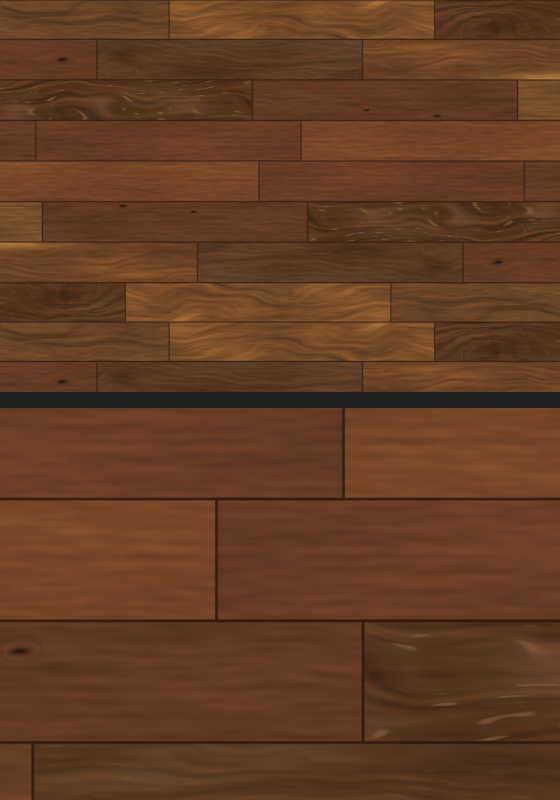
Top: the whole. Bottom: its middle third, enlarged.
Reproduce this texture procedurally as a WebGL 2 fragment shader.

```glsl
#version 300 es
precision highp float;
// Brown hardwood floor: long boards in staggered rows, with dark hairline joints.
// Four rows of boards are laid out, then turned by 180 degrees for the next four.
// Grain is stretched gradient noise, bent into rings by noise and around knots.

uniform vec2 u_resolution;
out vec4 fragColor;

// Layout, in units of the canvas height
const float ASPECT = 1.4275;
const float HALF_PERIOD = 0.4108;
const float ROW_HEIGHT = 0.1035;
const float BOARD_LENGTH = 0.6766;
const float SEAM_HALF_WIDTH = 0.0012;
const float FIRST_JOINT[4] = float[4](0.4312, 0.2472, 0.6431, 0.0911);

// Board colour and strength of figure, three boards to a row
const vec4 BOARD[12] = vec4[12](
    vec4(0.42, 0.27, 0.145, 0.6), vec4(0.47, 0.30, 0.155, 0.8), vec4(0.34, 0.21, 0.125, 0.7),
    vec4(0.40, 0.23, 0.140, 0.2), vec4(0.35, 0.23, 0.140, 0.6), vec4(0.41, 0.25, 0.135, 0.6),
    vec4(0.34, 0.21, 0.125, 1.0), vec4(0.38, 0.22, 0.140, 0.2), vec4(0.44, 0.29, 0.155, 0.4),
    vec4(0.38, 0.22, 0.140, 0.1), vec4(0.40, 0.23, 0.135, 0.1), vec4(0.46, 0.27, 0.150, 0.15));

// Knots: position from the upper left, and size
const vec3 KNOT[5] = vec3[5](
    vec3(0.158, 0.152, 0.010), vec3(0.935, 0.281, 0.006), vec3(1.115, 0.296, 0.007),
    vec3(0.310, 0.140, 0.035), vec3(1.270, 0.065, 0.040));

const int SAPWOOD_BOARD = 5;
const vec3 SAPWOOD = vec3(0.66, 0.46, 0.23);
const vec3 GOLD = vec3(0.56, 0.37, 0.18);
const vec3 FLECK = vec3(0.53, 0.37, 0.25);
const vec3 SEAM = vec3(0.15, 0.085, 0.05);

vec2 gradient(vec2 cell) {
    vec2 k = vec2(dot(cell, vec2(127.1, 311.7)), dot(cell, vec2(269.5, 183.3)));
    return fract(sin(k) * 43758.5) * 2.0 - 1.0;
}

float noise(vec2 p) {
    vec2 i = floor(p), f = p - i;
    vec2 s = f * f * f * (f * (f * 6.0 - 15.0) + 10.0);
    vec2 e = vec2(1.0, 0.0);
    float low = mix(dot(gradient(i), f), dot(gradient(i + e.xy), f - e.xy), s.x);
    float high = mix(dot(gradient(i + e.yx), f - e.yx), dot(gradient(i + 1.0), f - 1.0), s.x);
    return mix(low, high, s.y);
}

// Position counted in boards along and rows down
vec2 boardSpace(vec2 p) {
    float v = 4.0 - (HALF_PERIOD - p.y) / ROW_HEIGHT;
    int row = int(clamp(floor(v), 0.0, 3.0));
    return vec2((p.x - FIRST_JOINT[row]) / BOARD_LENGTH + 1.0, v);
}

int boardIndex(vec2 b) {
    return int(clamp(floor(b.y), 0.0, 3.0)) * 3 + int(clamp(floor(b.x), 0.0, 2.0));
}

void main() {
    // Fold the floor into its upper four rows by a half turn
    vec2 uv = gl_FragCoord.xy / u_resolution;
    vec2 p = vec2(uv.x * ASPECT, mod(1.0 - uv.y, 2.0 * HALF_PERIOD));
    if (p.y > HALF_PERIOD) p = vec2(ASPECT, 2.0 * HALF_PERIOD) - p;

    vec2 b = boardSpace(p);
    int id = boardIndex(b);
    vec3 color = BOARD[id].rgb;
    float figure = BOARD[id].a;
    vec2 g = p + float(id) * vec2(3.7, 5.3);

    // Knots darken their own board and push its rings aside
    float bend = 0.0, dark = 0.0;
    for (int i = 0; i < 5; i++) {
        if (boardIndex(boardSpace(KNOT[i].xy)) != id) continue;
        vec2 d = (p - KNOT[i].xy) / KNOT[i].z;
        d += 0.4 * vec2(noise(p * 45.0), noise(p * 45.0 + 9.0));
        bend += exp(-dot(d * d, vec2(0.15, 0.5)));
        float core = exp(-dot(d * d, vec2(0.7, 4.0)));
        dark += core * (KNOT[i].z < 0.02 ? 0.6 : 0.25);
    }

    // Grain: wavy rings, long streaks and fine pores
    float warp = noise(g * vec2(3.0, 9.0)) + 0.4 * noise(g * vec2(9.0, 22.0));
    float rings = g.y * 65.0 + warp * (1.0 + 5.0 * figure) + bend * 4.0;
    float ring = noise(vec2(g.x * 5.0, rings)) + 0.6 * noise(vec2(g.x * 11.0, rings * 2.3));
    float streak = noise(g * vec2(5.0, 75.0));
    float pores = noise(g * vec2(28.0, 170.0));
    float cloud = noise(g * vec2(3.5, 12.0));
    float shade = 1.0 + ring * (0.08 + 0.30 * figure) + streak * 0.10
                + pores * 0.13 + cloud * (0.10 + 0.18 * figure);
    color *= shade * (1.0 - dark);

    // Golden glow on light figured boards, pale flecks on dark ones
    float glow = smoothstep(0.05, 0.55, cloud + 0.5 * ring) * figure;
    float light = smoothstep(0.36, 0.44, BOARD[id].r);
    color = mix(color, GOLD * shade, glow * (0.15 + 0.4 * light));
    float fleck = smoothstep(0.22, 0.45, noise(vec2(g.x * 32.0, rings * 2.2)));
    color = mix(color, FLECK, fleck * smoothstep(0.4, 1.0, figure) * (1.0 - light) * 0.6);

    // Sapwood wedge along the lower edge of one board
    if (id == SAPWOOD_BOARD) {
        float reach = smoothstep(1.12, 1.40, p.x);
        float edge = 1.0 - fract(b.y) + 0.12 * warp;
        color = mix(color, SAPWOOD * shade, reach * (1.0 - smoothstep(0.05, 0.32, edge)) * 0.85);
    }

    // Joints
    vec2 toJoint = abs(fract(b + 0.5) - 0.5) * vec2(BOARD_LENGTH, ROW_HEIGHT);
    float d = min(min(toJoint.x, toJoint.y), p.y);
    float px = 1.0 / u_resolution.y;
    float seam = 1.0 - smoothstep(SEAM_HALF_WIDTH - px, SEAM_HALF_WIDTH + px, d);
    color = mix(color, SEAM, seam * 0.8);

    fragColor = vec4(color, 1.0);
}
```
